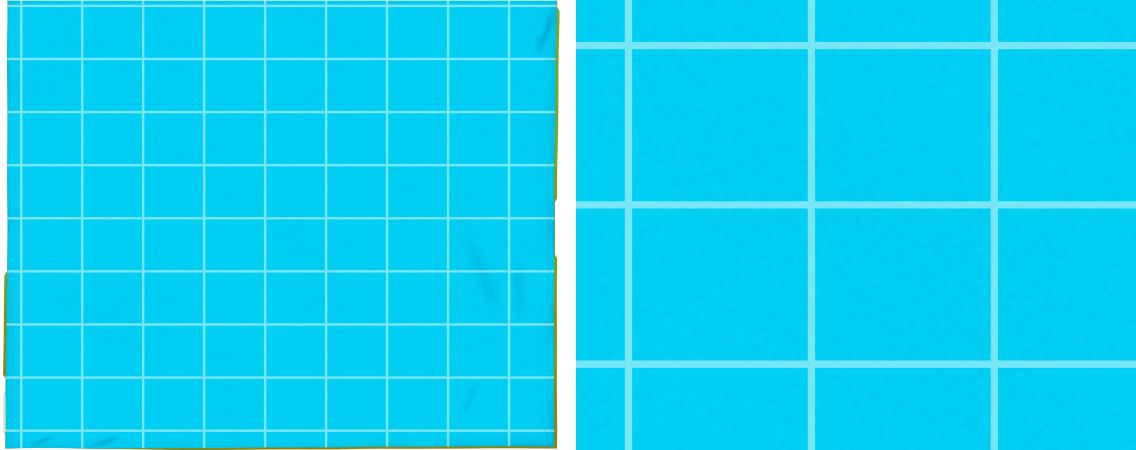
Left, the full canvas; right, a detail of the centre.
Reproduce this pattern procedurally as a Shadertoy shader.

```glsl
#define CLOTH_BLUE vec3(0.005, 0.808, 0.950)
#define SHADE_BLUE vec3(0.000, 0.610, 0.770)
#define PAPER vec3(0.995, 1.0, 0.995)
#define OLIVE vec3(0.54, 0.52, 0.06)
#define LEAF vec3(0.46, 0.66, 0.16)
#define CELL vec2(0.1355, 0.1180)
#define GRID_ORIGIN vec2(0.0472, 0.0429)
#define LINE_WIDTH 0.0054
#define LINE_OPACITY 0.47
#define GRAIN 0.022
#define EDGE_WOBBLE 0.0022
#define FOLD_COUNT 6

vec2 hashGradient(vec2 cell) {
    float h = fract(sin(dot(cell, vec2(127.1, 311.7))) * 43758.5);
    return vec2(cos(6.2832 * h), sin(6.2832 * h));
}

float gradientNoise(vec2 p) {
    vec2 i = floor(p), f = fract(p);
    vec2 u = f * f * f * (f * (f * 6.0 - 15.0) + 10.0);
    vec2 e = vec2(0.0, 1.0);
    float low = mix(dot(hashGradient(i), f),
                    dot(hashGradient(i + e.yx), f - e.yx), u.x);
    float high = mix(dot(hashGradient(i + e.xy), f - e.xy),
                     dot(hashGradient(i + e.yy), f - e.yy), u.x);
    return mix(low, high, u.y);
}

// Soft window over [a, b]
float band(float x, float a, float b) {
    return smoothstep(a - 0.006, a + 0.006, x) * (1.0 - smoothstep(b - 0.006, b + 0.006, x));
}

float boxDistance(vec2 p, vec2 lo, vec2 hi) {
    vec2 d = max(lo - p, p - hi);
    return max(d.x, d.y);
}

float coverage(float dist, float pixel) {
    return 1.0 - smoothstep(-0.7 * pixel, 0.7 * pixel, dist);
}

// Tapered soft stroke from a to b
float crease(vec2 p, vec2 a, vec2 b, float width) {
    vec2 axis = b - a;
    float t = dot(p - a, axis) / dot(axis, axis);
    float across = length(p - a - axis * t) / width;
    return exp(-across * across) * smoothstep(0.0, 0.4, t) * (1.0 - smoothstep(0.65, 1.0, t));
}

float foldShade(vec2 p) {
    // Start and end of each fold
    vec4 folds[FOLD_COUNT] = vec4[FOLD_COUNT](
        vec4(1.030, 0.490, 1.116, 0.290), vec4(1.150, 0.440, 1.156, 0.275),
        vec4(1.068, 0.165, 1.020, 0.068), vec4(1.236, 0.990, 1.192, 0.870),
        vec4(0.275, 0.034, 0.200, 0.006), vec4(0.127, 0.036, 0.066, 0.004));
    vec2 q = p + 0.006 * vec2(gradientNoise(p * 25.0), gradientNoise(p * 25.0 + 40.0));
    float shade = 0.0;
    for (int i = 0; i < FOLD_COUNT; i++) {
        float width = 0.07 * length(folds[i].zw - folds[i].xy);
        shade += (i < 3 ? 0.28 : 0.5) * crease(q, folds[i].xy, folds[i].zw, width);
    }
    return shade;
}

// Darkening where the cloth turns under at its sides
float hemShade(vec2 p, vec2 lo, vec2 hi) {
    float patches = 0.7 + 0.9 * gradientNoise(p * 9.0);
    float left = 0.38 * exp(-(p.x - lo.x) / 0.011);
    float right = 0.50 * exp(-(hi.x - p.x) / 0.013);
    float bottom = mix(0.25, 0.60, smoothstep(0.7, 1.1, p.x)) * exp(-(p.y - lo.y) / 0.010);
    float top = 0.18 * exp(-(hi.y - p.y) / 0.005);
    return clamp(patches * (left + right + bottom + top), 0.0, 0.65);
}

float gridLines(vec2 p, float pixel) {
    vec2 d = abs(fract((p - GRID_ORIGIN) / CELL + 0.5) - 0.5) * CELL;
    return coverage(min(d.x, d.y) - 0.5 * LINE_WIDTH, pixel);
}

void mainImage(out vec4 fragColor, in vec2 fragCoord) {
    float pixel = 1.0 / iResolution.y;
    vec2 p = fragCoord * pixel;

    // Uneven cloth outline
    vec2 wobble = EDGE_WOBBLE * vec2(gradientNoise(vec2(p.y * 7.0, 3.3)),
                                    gradientNoise(vec2(p.x * 7.0, 8.6)));
    vec2 lo = vec2(mix(0.012, 0.0165, smoothstep(0.0, 0.5, p.y)),
                   mix(0.004, 0.0085, smoothstep(0.1, 1.2, p.x))) + wobble;
    vec2 hi = vec2(mix(1.231, 1.236, smoothstep(0.5, 1.0, p.y)), 0.9985) - wobble.yx * 0.5;
    hi.x += wobble.x;

    // Green rim showing in stretches beyond the cloth
    float pale = band(p.y, 0.037, 0.126);
    vec2 rimLo = vec2(0.006 * band(p.y, 0.163, 0.393) + 0.005 * pale,
                      0.0045 * smoothstep(0.15, 0.45, p.x));
    float rimRight = 0.0015 + 0.005 * (band(p.y, 0.555, 0.98) + band(p.y, -1.0, 0.43));
    float rim = coverage(boxDistance(p, lo - rimLo, hi + vec2(rimRight, 0.0)), pixel);
    float leafiness = smoothstep(0.1, 0.7, p.y + 0.5 * gradientNoise(p * 6.0));
    vec3 rimColor = mix(OLIVE, LEAF, leafiness);
    rimColor = mix(rimColor, PAPER, 0.75 * pale * step(p.x, 0.1));

    // Cloth with slanted grain, folds and hems
    vec2 slant = vec2(p.x + p.y, p.y - p.x);
    float grain = gradientNoise(slant * vec2(75.0, 150.0))
                + 0.5 * gradientNoise(p * 210.0) + 0.4 * gradientNoise(p * 5.0);
    vec3 cloth = CLOTH_BLUE * (1.0 + GRAIN * grain);
    cloth = mix(cloth, SHADE_BLUE, clamp(foldShade(p) + hemShade(p, lo, hi), 0.0, 0.8));
    cloth = mix(cloth, PAPER, LINE_OPACITY * gridLines(p, pixel));

    vec3 color = mix(PAPER, rimColor, rim);
    color = mix(color, cloth, coverage(boxDistance(p, lo, hi), pixel));
    fragColor = vec4(color, 1.0);
}
```
